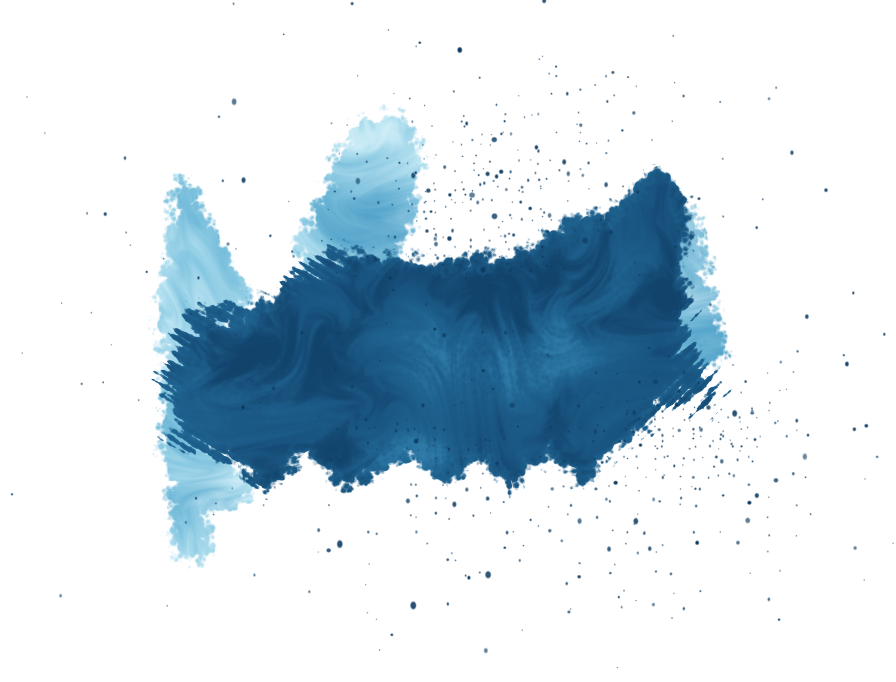
Reproduce this background procedurally as a Shadertoy shader.

```glsl
// A torn band of deep blue watercolour with pale washes and ink spatter on white paper.
// Signed distances shape the paint; cellular noise frays its edges, layered sines
// cloud the pigment, and jittered grids scatter the drops.
#define PAPER   vec3(1.0)
#define PALE    vec3(0.66, 0.87, 0.94)
#define SKY     vec3(0.33, 0.64, 0.79)
#define MID     vec3(0.14, 0.43, 0.61)
#define DEEP    vec3(0.09, 0.31, 0.48)
#define NAVY    vec3(0.05, 0.23, 0.38)
#define FRAY    0.026
#define STREAK  0.055
#define SPATTER 0.85

float hash(vec2 c) {
    vec3 q = fract(c.xyx * 0.1031);
    q += dot(q, q.yzx + 33.33);
    return fract((q.x + q.y) * q.z);
}

vec2 hash2(vec2 c) { return vec2(hash(c), hash(c + 57.3)); }

// Distance to the nearest jittered cell point
float cells(vec2 p) {
    vec2 id = floor(p);
    float nearest = 4.0;
    for (int j = -1; j <= 1; j++)
    for (int i = -1; i <= 1; i++) {
        vec2 c = id + vec2(i, j);
        nearest = min(nearest, length(c + hash2(c) - p));
    }
    return nearest;
}

// Layered, folded sines, roughly -1 to 1
float clouds(vec2 p) {
    float sum = 0.0, amp = 0.5;
    for (int i = 0; i < 6; i++) {
        p = mat2(0.8, 0.6, -0.6, 0.8) * p * 1.65 + vec2(1.3, 0.7);
        p += 0.7 * sin(p.yx * 1.1 + float(i));
        sum += amp * sin(p.x) * sin(p.y);
        amp *= 0.72;
    }
    return sum;
}

float taper(vec2 p, vec2 a, vec2 b, float ra, float rb) {
    float t = clamp(dot(p - a, b - a) / dot(b - a, b - a), 0.0, 1.0);
    return length(p - mix(a, b, t)) - mix(ra, rb, t);
}

float glow(vec2 p, vec2 centre, vec2 size) {
    vec2 q = (p - centre) / size;
    return exp(-dot(q, q));
}

// Main band: stepped upper rim, toothed lower rim, slanted ends
float bandDistance(vec2 p) {
    float x = p.x;
    float top = 0.545 + 0.083 * smoothstep(0.36, 0.50, x) - 0.012 * glow(p, vec2(0.65, p.y), vec2(0.08))
              + 0.055 * smoothstep(0.75, 0.85, x) + 0.065 * smoothstep(0.88, 0.965, x)
              - 0.05 * smoothstep(0.97, 1.02, x);
    float phase = (x - 0.035 * glow(p, vec2(0.62, p.y), vec2(0.07)) - 0.393) / 0.1175;
    float teeth = 0.286 + 0.09 * abs(fract(phase + 0.5) - 0.5);
    float bottom = max(teeth, max(0.368 - (x - 0.256) * 0.606, 0.299 + (x - 0.863)));
    float left = 0.25 + 0.3 * max(p.y - 0.45, 0.0);
    float d = max(max(p.y - top, bottom - p.y) * 0.8, max(left - x, x - 1.005));
    return min(d, taper(p, vec2(0.99, 0.47), vec2(1.025, 0.425), 0.025, 0.016));
}

// Spatter gathers above the band and beyond its lower right corner
float dropDensity(vec2 p) {
    return 0.5 * glow(p, vec2(0.72, 0.70), vec2(0.14, 0.09)) + 0.6 * glow(p, vec2(1.01, 0.36), vec2(0.11, 0.08))
         + 0.4 * glow(p, vec2(0.62, 0.35), vec2(0.10, 0.03)) + 0.10 * glow(p, vec2(0.82, 0.24), vec2(0.32, 0.13))
         + 0.10 * glow(p, vec2(0.84, 0.82), vec2(0.20, 0.09)) + 0.05 * glow(p, vec2(0.68, 0.48), vec2(0.52, 0.36));
}

float drops(vec2 p, float aa) {
    float ink = 0.0;
    for (int k = 0; k < 4; k++) {
        float size = 0.014 + 0.007 * float(k);
        vec2 id = floor(p / size), seed = id + 91.0 * float(k);
        vec2 centre = (id + 0.2 + 0.6 * hash2(seed)) * size;
        float r = size * mix(0.04, 0.12, pow(hash(seed + 13.7), 2.0));
        vec2 q = (p - centre) * vec2(1.0, mix(0.7, 1.1, hash(seed + 5.1)));
        float present = step(hash(seed + 31.9), SPATTER * dropDensity(centre));
        ink = max(ink, present * smoothstep(aa, -aa, length(q) - r) * mix(0.6, 1.0, hash(seed + 3.3)));
    }
    return ink;
}

void mainImage(out vec4 fragColor, in vec2 fragCoord) {
    vec2 p = (fragCoord - 0.5 * iResolution.xy) / iResolution.y + vec2(0.6565, 0.5);
    float aa = 1.0 / iResolution.y;
    float grain = cells(p * 120.0), cloud = clouds(p * 9.0);
    float fray = FRAY * (cells(p * 42.0) - 0.5 + 0.6 * (grain - 0.5) + 0.35 * clouds(p * 30.0));

    // Pale washes: left plume and foot, upper splash, right fringe
    float plume = min(taper(p, vec2(0.268, 0.73), vec2(0.295, 0.56), 0.008, 0.064),
                      taper(p, vec2(0.29, 0.54), vec2(0.275, 0.37), 0.055, 0.035));
    float foot = min(taper(p, vec2(0.275, 0.36), vec2(0.28, 0.21), 0.036, 0.025),
                     taper(p, vec2(0.28, 0.31), vec2(0.33, 0.29), 0.04, 0.035));
    float splash = taper(p, vec2(0.56, 0.775), vec2(0.515, 0.63), 0.054, 0.075);
    float fringe = taper(p, vec2(0.995, 0.68), vec2(1.015, 0.50), 0.022, 0.042);
    float wash = min(min(plume, foot), min(splash, fringe)) + fray;
    float stain = 0.15 + 0.45 * cloud + 0.7 * glow(p, vec2(0.56, 0.65), vec2(0.07, 0.08))
                + 0.6 * smoothstep(0.9, 1.0, p.x) + 0.3 * glow(p, vec2(0.31, 0.27), vec2(0.05));
    vec3 washColour = mix(mix(PAPER, PALE, 0.85 + 0.4 * cloud), SKY, clamp(stain, 0.0, 1.0));
    vec3 colour = mix(PAPER, washColour, smoothstep(0.007, -0.007, wash));

    // Deep band with dry-brush streaks at both ends and the upper left shoulder
    vec2 across = vec2(p.x < 0.72 ? 0.52 : -0.70, p.x < 0.72 ? 0.85 : 0.71);
    float bristle = cells(vec2(dot(p, across) * 105.0, dot(p, vec2(across.y, -across.x)) * 9.0));
    float dry = smoothstep(0.18, 0.40, abs(p.x - 0.64)) * smoothstep(0.62, 0.50, p.y)
              + glow(p, vec2(0.46, 0.61), vec2(0.07, 0.05));
    float band = bandDistance(p) + fray * 0.8 + STREAK * dry * (bristle - 0.45);
    float bloom = glow(p, vec2(0.37, 0.46), vec2(0.10, 0.07)) + glow(p, vec2(0.87, 0.58), vec2(0.07, 0.06))
                + glow(p, vec2(0.73, 0.47), vec2(0.15, 0.07)) + 1.4 * glow(p, vec2(0.59, 0.33), vec2(0.09, 0.03));
    float light = 0.12 + 0.45 * cloud + bloom * (0.35 + 0.5 * cloud + 0.3 * (grain - 0.4));
    vec3 pigment = mix(DEEP, MID, clamp(light, 0.0, 1.0));
    pigment = mix(pigment, SKY, 0.45 * clamp(light - 0.65, 0.0, 1.0));
    pigment = mix(pigment, NAVY, clamp(-0.9 * cloud, 0.0, 0.6));
    pigment = mix(pigment, MID, 0.5 * smoothstep(-0.025, 0.0, band));
    colour = mix(colour, pigment, smoothstep(0.005, -0.005, band));

    colour = mix(colour, NAVY, drops(p, aa));
    fragColor = vec4(colour, 1.0);
}
```
